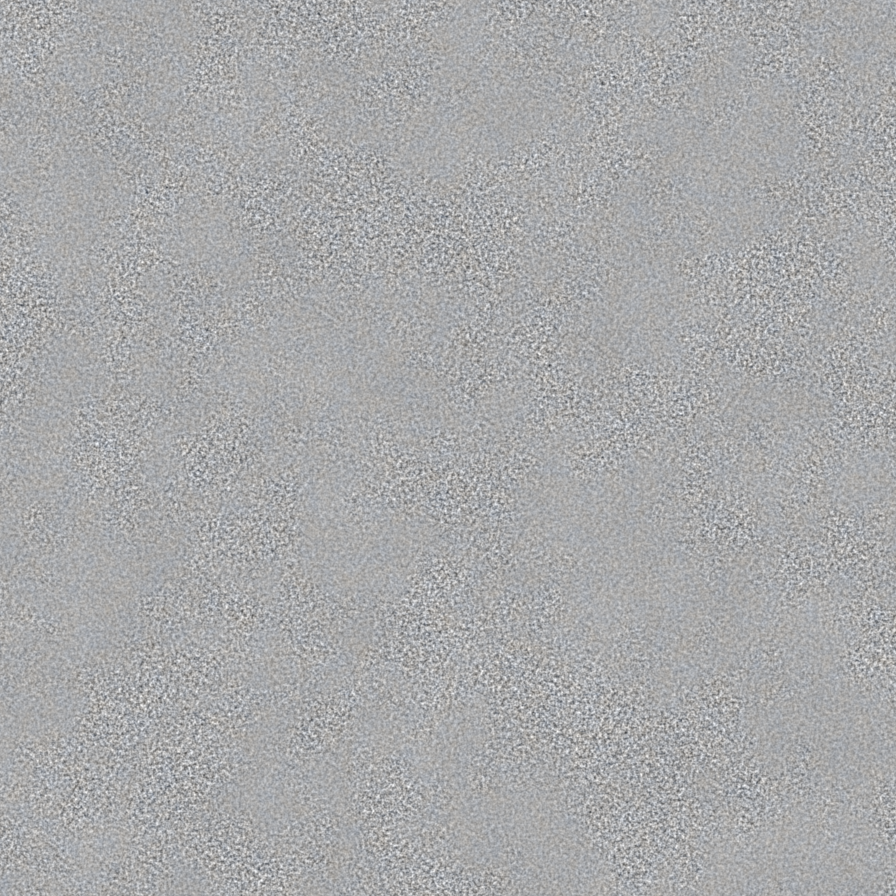
A three.js fragment shader for this texture:

```glsl
varying vec2 vUv;

const vec3 STONE_GRAY = vec3(0.662, 0.664, 0.668);
const vec3 COOL_TINT = vec3(-0.016, 0.000, 0.022);
const vec3 FLECK_SHADE = vec3(0.120, 0.110, 0.095);

float hash(vec2 cell) {
  vec3 p = fract(cell.xyx * vec3(0.1031, 0.1030, 0.0973));
  p += dot(p, p.yzx + 33.33);
  return fract((p.x + p.y) * p.z);
}

// Slope of a random unit gradient along the offset from its corner
float cornerSlope(vec2 cell, vec2 corner, vec2 local) {
  float angle = 6.28318 * hash(cell + corner);
  return dot(vec2(cos(angle), sin(angle)), local - corner);
}

float gradientNoise(vec2 p) {
  vec2 cell = floor(p);
  vec2 local = p - cell;
  vec2 blend = local * local * local * (local * (local * 6.0 - 15.0) + 10.0);
  float low = mix(cornerSlope(cell, vec2(0.0, 0.0), local),
                  cornerSlope(cell, vec2(1.0, 0.0), local), blend.x);
  float high = mix(cornerSlope(cell, vec2(0.0, 1.0), local),
                   cornerSlope(cell, vec2(1.0, 1.0), local), blend.x);
  return mix(low, high, blend.y);
}

vec2 rotate(vec2 p, float angle) {
  float c = cos(angle);
  float s = sin(angle);
  return vec2(c * p.x - s * p.y, s * p.x + c * p.y);
}

// Layered noise, each octave turned to hide the lattice
float layeredNoise(vec2 uv, float frequency, float growth, float gain) {
  float sum = 0.0;
  float weight = 1.0;
  for (int i = 0; i < 3; i++) {
    vec2 p = rotate(uv, 0.6 + 1.1 * float(i)) * frequency;
    sum += weight * gradientNoise(p + 17.3 * float(i + 1));
    frequency *= growth;
    weight *= gain;
  }
  return sum;
}

// Uneven patches of calm and rough surface
float roughness(vec2 uv) {
  return smoothstep(-0.45, 0.55, layeredNoise(uv, 6.0, 2.3, 0.75));
}

// Short dark marks, wider than tall
float flecks(vec2 uv, vec2 frequency) {
  return smoothstep(0.22, 0.55, gradientNoise(uv * frequency + 51.7));
}

void main() {
  float rough = roughness(vUv);
  float grain = layeredNoise(vUv, 235.0, 1.4, 0.8);
  float tone = grain * mix(0.13, 0.30, rough);
  float mottling = 0.018 * layeredNoise(vUv + 3.7, 9.0, 2.5, 0.8);
  float tint = layeredNoise(vUv + 8.1, 38.0, 2.1, 0.8);

  vec3 color = STONE_GRAY + tone + mottling;
  color += COOL_TINT * tint;
  color -= FLECK_SHADE * flecks(vUv, vec2(151.3, 243.7)) * rough;
  gl_FragColor = vec4(clamp(color, 0.0, 1.0), 1.0);
}
```
